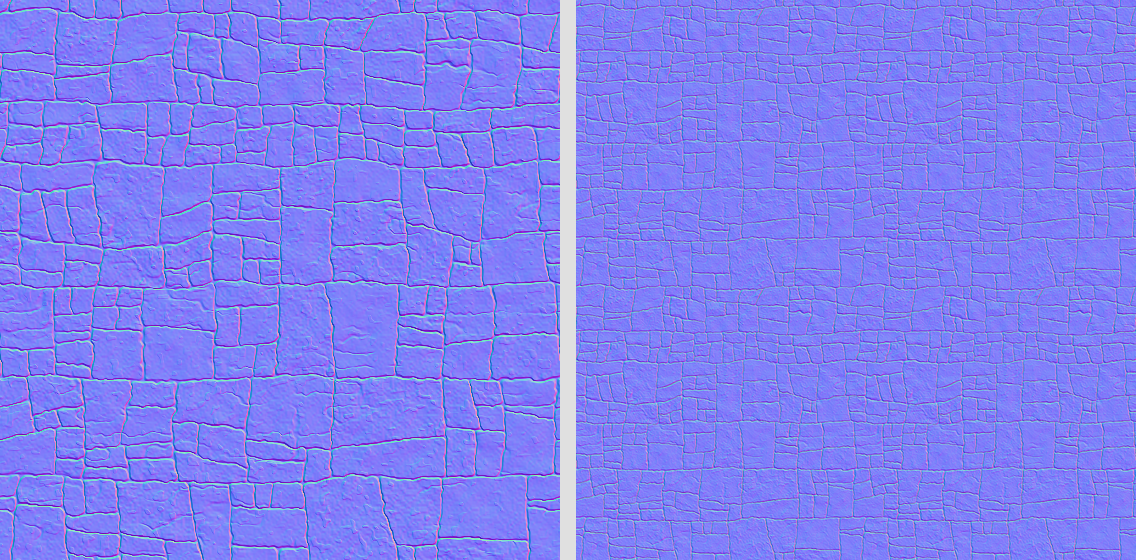
Left, the tile; right, the same tile 2 across and 2 down.
Write a WebGL 2 fragment shader that draws this texture map.

```glsl
#version 300 es
precision highp float;
// Tiling normal map of an irregular dry stone wall.
// Jittered blocks are split at random into stones; their thin ragged joints,
// cracks and flecks form a height field whose slope gives the colour.

uniform vec2 u_resolution;
out vec4 fragColor;

const float BLOCKS = 6.0; // blocks per side of the tile

float hash(vec2 p) {
  return fract(sin(dot(p, vec2(127.1, 311.7))) * 43758.5453);
}

// Value noise with a whole number of cells across the tile
float noise(vec2 uv, vec2 cells) {
  vec2 p = uv * cells;
  vec2 i = floor(p);
  vec2 f = p - i;
  f = f * f * (3.0 - 2.0 * f);
  vec2 a = mod(i, cells);
  vec2 b = mod(i + 1.0, cells);
  return mix(mix(hash(a), hash(vec2(b.x, a.y)), f.x),
             mix(hash(vec2(a.x, b.y)), hash(b), f.x), f.y);
}

vec2 noise2(vec2 uv, float cells) {
  return vec2(noise(uv, vec2(cells)),
              noise(uv + vec2(0.37, 0.61), vec2(cells))) - 0.5;
}

float smoothMin(float a, float b, float k) {
  float h = max(k - abs(a - b), 0.0) / k;
  return min(a, b) - 0.25 * h * h * k;
}

// Jittered block borders along one axis, and the block holding x
float border(float i, float seed) {
  return i + 0.5 * (hash(vec2(mod(i, BLOCKS), seed)) - 0.5);
}

float findBlock(float x, float seed) {
  float i = floor(x);
  return i + step(border(i + 1.0, seed), x) - step(x, border(i, seed));
}

// Distance to the nearest joint; id receives a random value per stone
float jointDistance(vec2 uv, out float id) {
  vec2 p = uv * BLOCKS;
  float row = findBlock(p.y, 3.7);
  float rowSeed = mod(row, BLOCKS) + 11.3;
  p.x += hash(vec2(rowSeed, 5.1));
  float col = findBlock(p.x, rowSeed);
  vec2 lo = vec2(border(col, rowSeed), border(row, 3.7));
  vec2 hi = vec2(border(col + 1.0, rowSeed), border(row + 1.0, 3.7));
  vec2 size = hi - lo;
  vec2 side = min(p - lo, hi - p);
  float d = smoothMin(side.x, side.y, 0.04);
  id = hash(vec2(mod(col, BLOCKS) + 2.3, rowSeed));

  // Split by slightly tilted cuts until the stone is small enough
  for (int i = 0; i < 4; i++) {
    if (hash(vec2(id, 4.0)) < 0.3 * float(i) - 0.15 || size.x * size.y < 0.1) break;
    int a = size.x > size.y * (0.8 + 0.8 * hash(vec2(id, 1.0))) ? 0 : 1;
    int b = 1 - a;
    float t = 0.3 + 0.4 * hash(vec2(id, 2.0));
    float tilt = 0.36 * (hash(vec2(id, 3.0)) - 0.5);
    float cut = mix(lo[a], hi[a], t) + tilt * (p[b] - 0.5 * (lo[b] + hi[b]));
    float e = p[a] - cut;
    d = smoothMin(d, abs(e), 0.04);
    if (e < 0.0) {
      hi[a] = cut;
      size[a] *= t;
      id = hash(vec2(id, 6.0));
    } else {
      lo[a] = cut;
      size[a] *= 1.0 - t;
      id = hash(vec2(id, 7.0));
    }
  }
  return d / BLOCKS;
}

float height(vec2 uv) {
  // Stones with bent, ragged outlines
  vec2 ragged = 0.005 * noise2(uv, 48.0) + 0.0035 * noise2(uv, 120.0);
  vec2 bent = uv + 0.024 * noise2(uv, 9.0) + ragged;
  float id;
  float d = jointDistance(bent, id);
  float wear = noise(uv, vec2(40.0));
  float stone = smoothstep(0.0, 0.0018 + 0.0018 * wear, d);
  float h = stone * (0.0016 + 0.0022 * noise(uv + 0.43, vec2(34.0)));

  // Fine grain and sparse sharp flecks, rougher on some stones
  float flecks = smoothstep(0.68, 0.86, noise(bent, vec2(95.0, 120.0)));
  float grain = 0.0012 * noise(bent, vec2(40.0)) + 0.0007 * flecks
              + 0.0007 * noise(uv, vec2(230.0));
  h += grain * stone * mix(0.6, 1.3, id);

  // Thin layered cracks in scattered patches and along worn joints
  vec2 shaken = uv + 1.6 * ragged;
  float crack = 1.0 - smoothstep(0.0, 0.09, abs(noise(shaken, vec2(18.0, 42.0)) - 0.5));
  float patches = smoothstep(0.55, 0.8, noise(uv + 0.29, vec2(14.0)));
  float rim = (1.0 - smoothstep(0.003, 0.014, d)) * smoothstep(0.4, 0.7, wear);
  return h - 0.0014 * crack * max(patches, rim) * stone;
}

void main() {
  vec2 uv = gl_FragCoord.xy / u_resolution;
  vec2 e = vec2(0.0008, 0.0);
  vec2 slope = vec2(height(uv + e.xy) - height(uv - e.xy),
                    height(uv + e.yx) - height(uv - e.yx)) / (2.0 * e.x);
  vec3 normal = normalize(vec3(-slope, 1.0));
  fragColor = vec4(0.5 + 0.5 * normal * vec3(1.0, 1.0, 0.96), 1.0);
}
```
